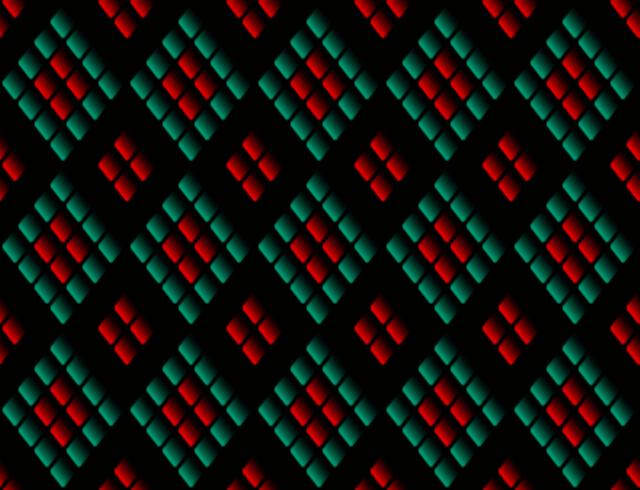
A Shadertoy shader for this pattern:

```glsl
#define REPEATS vec2(5.0, 3.0)
#define CENTRE vec2(0.493, 0.491)
#define BLOCK 4.0
#define TILE_HALF 0.425
#define TILE_ROUND 0.12
#define EDGE_SOFT 0.065
#define FADE_SLOPE 1.22
#define FADE_POWER 1.5
#define BLACK vec3(0.002, 0.002, 0.0)
#define GREEN vec3(0.0, 0.68, 0.5)
#define RED vec3(1.0, 0.0, 0.0)

float roundedSquare(vec2 p, float halfSize, float radius) {
    vec2 q = abs(p) - halfSize + radius;
    return length(max(q, 0.0)) + min(max(q.x, q.y), 0.0) - radius;
}

void mainImage(out vec4 fragColor, in vec2 fragCoord) {
    // Skewed axes: one unit per tile, first axis up-right, second down-right
    vec2 cell = fragCoord / iResolution.xy * REPEATS - CENTRE;
    vec2 grid = BLOCK * vec2(cell.x + cell.y, cell.x - cell.y);
    float pixel = BLOCK * length(REPEATS / iResolution.xy);

    // Checkerboard of diamond blocks: full ones alternate with bare cores
    vec2 block = floor(grid / BLOCK + 0.5);
    vec2 local = grid - block * BLOCK;
    bool core = max(abs(local.x), abs(local.y)) < 1.0;
    bool full = mod(block.x + block.y, 2.0) < 0.5;
    vec3 tint = core ? RED : (full ? GREEN : BLACK);

    // Rounded tile with a soft rim
    vec2 p = fract(grid) - 0.5;
    float d = roundedSquare(p, TILE_HALF, TILE_ROUND);
    float soft = max(pixel, EDGE_SOFT);
    float mask = 1.0 - smoothstep(-soft, soft, d);

    // Light along the lower left edge, sinking into black toward the upper right
    float light = pow(clamp(0.48 - FADE_SLOPE * p.x, 0.0, 1.0), FADE_POWER);

    fragColor = vec4(mix(BLACK, tint, mask * light), 1.0);
}
```
